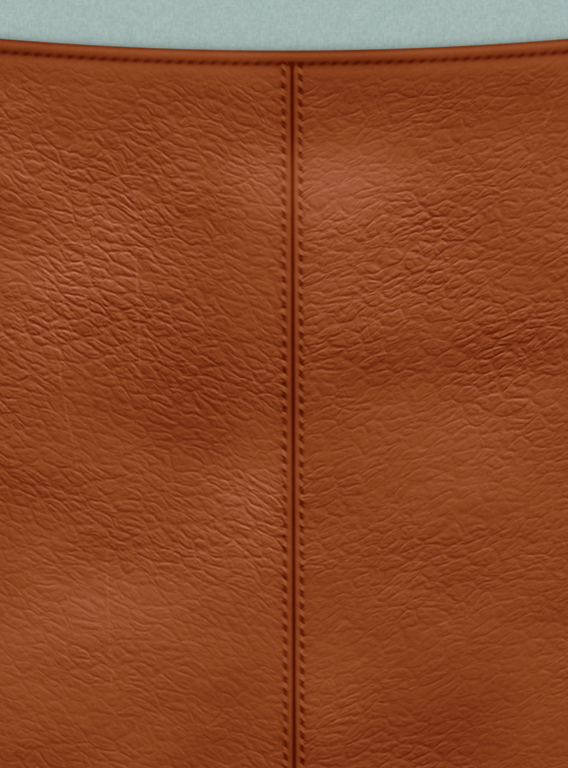
Give the GLSL for this texture, as a WebGL 2 fragment shader.

```glsl
#version 300 es
precision highp float;
uniform vec2 u_resolution;
out vec4 fragColor;

vec2 hash2(vec2 p) {
  vec3 q = fract(p.xyx * vec3(0.1031, 0.103, 0.0973));
  q += dot(q, q.yzx + 33.33);
  return fract((q.xx + q.yz) * q.zy);
}

float noise(vec2 p) {
  vec2 i = floor(p), f = fract(p);
  f = f * f * (3.0 - 2.0 * f);
  return mix(mix(hash2(i).x, hash2(i + vec2(1, 0)).x, f.x),
             mix(hash2(i + vec2(0, 1)).x, hash2(i + vec2(1, 1)).x, f.x), f.y);
}

float fbm(vec2 p) {
  float sum = 0.0, amp = 0.5;
  for (int i = 0; i < 4; i++) {
    sum += amp * noise(p);
    p = mat2(1.6, 1.2, -1.2, 1.6) * p + 7.3;
    amp *= 0.5;
  }
  return sum;
}

// Gap between the nearest two cell centres: zero along creases
float cellGap(vec2 p) {
  vec2 i = floor(p), f = fract(p);
  float near = 8.0, next = 8.0;
  for (int y = -1; y <= 1; y++)
    for (int x = -1; x <= 1; x++) {
      vec2 o = vec2(x, y);
      float d = length(o + hash2(i + o + 50.0) - f);
      next = min(next, max(near, d));
      near = min(near, d);
    }
  return next - near;
}

// Creased grain, slanting away from the seam on either side
float grainHeight(vec2 p) {
  float slant = p.x < 0.381 ? 0.35 : -0.28;
  vec2 q = vec2(p.x, p.y + slant * p.x);
  q += 0.022 * (vec2(fbm(q * 22.0), fbm(q * 22.0 + 40.0)) - 0.5);
  float coarse = smoothstep(0.0, 0.4, cellGap(q * vec2(34, 66)));
  float fine = smoothstep(0.0, 0.5, cellGap(q * vec2(75, 125) + 9.0));
  return 0.55 * coarse + 0.3 * fine + 0.8 * fbm(q * vec2(55, 105));
}

float blob(vec2 p, vec2 centre, vec2 radius) {
  vec2 d = (p - centre) / radius;
  return exp(-dot(d, d));
}

float scratch(vec2 p, vec2 a, vec2 b) {
  vec2 d = b - a;
  float h = clamp(dot(p - a, d) / dot(d, d), 0.0, 1.0);
  float wobble = 0.006 * (noise(p * 30.0) - 0.5);
  float dist = length(p - a - d * h + wobble);
  return exp(-pow(dist / 0.0016, 2.0)) * smoothstep(0.2, 0.7, noise(p * 60.0));
}

float line(float d, float width) { return exp(-d * d / (width * width)); }

// One thread per period: x is the dark hole, y the lit thread
vec2 stitch(float along, float across, float period) {
  float u = fract((along + across * 0.7) / period);
  float thread = smoothstep(0.05, 0.25, u) * smoothstep(0.72, 0.5, u);
  return vec2(1.0 - thread, thread) * line(across, 0.0032);
}

void main() {
  vec2 p = gl_FragCoord.xy / u_resolution.y;
  p.x *= 0.73828 * u_resolution.y / u_resolution.x;
  float pixel = 1.0 / u_resolution.y;
  float hem = 0.934 + 0.0155 * pow((p.x - 0.37) / 0.37, 2.0);
  float below = hem - p.y;
  float seam = p.x - 0.3825 + 0.003 * p.y;

  // Broad sheen and shade
  float tone = 0.5 * blob(p, vec2(0.445, 0.76), vec2(0.09, 0.055))
    + 0.25 * blob(p, vec2(0.33, 0.76), vec2(0.05, 0.05))
    + 0.22 * blob(p, vec2(0.06, 0.63), vec2(0.11, 0.14))
    + 0.3 * blob(p, vec2(0.11, 0.2), vec2(0.17, 0.06))
    + 0.2 * blob(p, vec2(0.53, 0.65), vec2(0.13, 0.06))
    + 0.22 * blob(p, vec2(0.34, 0.36), vec2(0.05, 0.09))
    + 0.18 * blob(p, vec2(0.6, 0.43), vec2(0.14, 0.06))
    - 0.28 * blob(p, vec2(0.6, 0.535), vec2(0.17, 0.045))
    - 0.25 * blob(p, vec2(0.21, 0.48), vec2(0.13, 0.07))
    - 0.2 * blob(p, vec2(0.6, 0.88), vec2(0.17, 0.04))
    - 0.2 * blob(p, vec2(0.55, 0.04), vec2(0.25, 0.06));
  tone += 0.55 * (fbm(p * vec2(7, 14)) - 0.47) - 0.06;

  // Grain lit from above
  float strength = 0.5 + 0.6 * blob(p, vec2(0.08, 0.66), vec2(0.2, 0.16))
    + 0.55 * blob(p, vec2(0.55, 0.62), vec2(0.2, 0.17))
    + 0.3 * blob(p, vec2(0.4, 0.35), vec2(0.3, 0.12));
  strength *= 0.6 + 0.8 * noise(p * vec2(9, 14) + 3.0);
  strength *= smoothstep(0.004, 0.016, abs(seam)) * smoothstep(0.015, 0.06, below);
  float relief = grainHeight(p) - grainHeight(p + vec2(0.0006, 0.0026));
  tone += clamp(relief * 1.15, -0.6, 1.0) * strength;
  tone += 0.12 * (noise(p * 330.0) - 0.5);

  // Long scuffs
  float scuff = scratch(p, vec2(0.055, 0.66), vec2(0.1, 0.38))
    + scratch(p, vec2(0.175, 0.76), vec2(0.183, 0.5))
    + scratch(p, vec2(0.14, 0.28), vec2(0.145, 0.08))
    + scratch(p, vec2(0.4, 0.15), vec2(0.55, 0.27))
    + scratch(p, vec2(0.43, 0.12), vec2(0.6, 0.2))
    + scratch(p, vec2(0.65, 0.7), vec2(0.73, 0.89));
  tone += 0.35 * scuff;

  // Centre seam: groove, raised lips, two stitched rows
  float inBody = smoothstep(0.012, 0.02, below);
  float groove = line(seam, 0.0024);
  float lips = line(seam - 0.0052, 0.0025) + 0.6 * line(seam + 0.005, 0.0025);
  vec2 rows = stitch(p.y, seam + 0.0115, 0.0168) + stitch(p.y + 0.006, seam - 0.0105, 0.0168);
  tone -= 0.25 * line(seam, 0.016) * inBody;
  tone += inBody * (0.22 * lips - 1.0 * groove - 0.75 * rows.x + 0.5 * rows.y);

  // Hem: rolled lip, stitched row, shaded fold
  vec2 hemRow = stitch(p.x, below - 0.017, 0.0143);
  tone += 0.3 * line(below - 0.006, 0.004) - 0.5 * line(below, 0.003);
  tone -= 0.3 * line(below - 0.014, 0.007) + 0.45 * hemRow.x + 0.8 * hemRow.y;
  tone += 0.15 * line(below - 0.027, 0.006);

  tone = clamp(tone, -1.3, 1.3);
  vec3 tint = tone > 0.0 ? vec3(0.13, 0.15, 0.18) : vec3(0.19, 0.16, 0.1);
  vec3 leather = vec3(0.56, 0.27, 0.125) + tone * tint;

  // Woven cloth behind
  float weave = noise(p * vec2(260, 420)) + noise(p * vec2(420, 200)) - 1.0;
  vec3 cloth = vec3(0.64, 0.715, 0.7) + 0.035 * weave;
  cloth *= 1.0 - 0.22 * exp(min(below, 0.0) / 0.005);

  vec3 colour = mix(cloth, leather, smoothstep(-pixel, pixel, below));
  fragColor = vec4(clamp(colour, 0.0, 1.0), 1.0);
}
```
